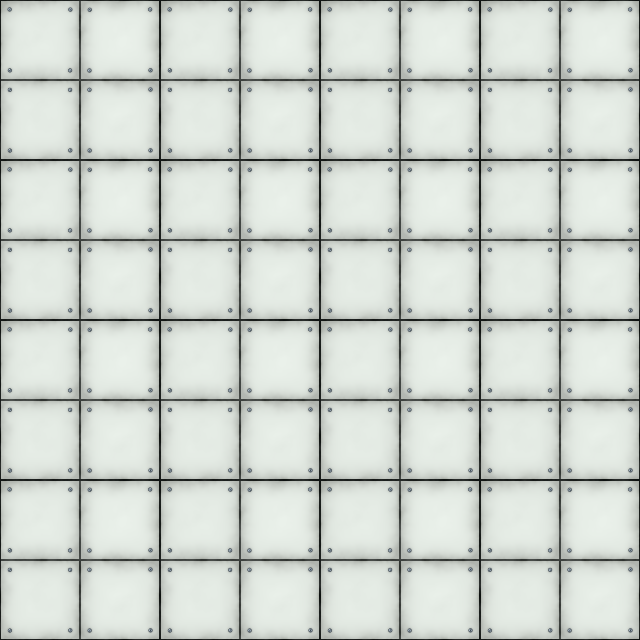
Write a WebGL 1 fragment shader that draws this texture.

```glsl
precision highp float;

uniform vec2 u_resolution;

const float TILES = 8.0;
const float GROUP = 2.0; // tiles per side before the wear recurs
const float SCREW_OFFSET = 0.379;
const float SCREW_RADIUS = 0.025;

const vec3 PANEL_PALE = vec3(0.905, 0.932, 0.905);
const vec3 PANEL_GREY = vec3(0.690, 0.708, 0.685);
const vec3 STAIN = vec3(0.50, 0.51, 0.46);
const vec3 GAP_DARK = vec3(0.045, 0.060, 0.055);
const vec3 SCREW_RIM = vec3(0.20, 0.24, 0.28);
const vec3 SCREW_HEAD = vec3(0.64, 0.70, 0.75);

float hash(vec2 p) {
  return fract(sin(dot(p, vec2(127.1, 311.7))) * 43758.5);
}

vec2 gradient(vec2 lattice, float period) {
  float angle = 6.2832 * hash(mod(lattice, period) + period);
  return vec2(cos(angle), sin(angle));
}

// Gradient noise that wraps after a whole number of lattice steps
float noise(vec2 p, float period) {
  vec2 i = floor(p);
  vec2 f = fract(p);
  vec2 e = vec2(1.0, 0.0);
  vec2 w = f * f * f * (f * (f * 6.0 - 15.0) + 10.0);
  float low = mix(dot(gradient(i, period), f),
                  dot(gradient(i + e.xy, period), f - e.xy), w.x);
  float high = mix(dot(gradient(i + e.yx, period), f - e.yx),
                   dot(gradient(i + e.xx, period), f - e.xx), w.x);
  return mix(low, high, w.y);
}

float clouds(vec2 p, float frequency, float period) {
  float sum = 0.0;
  float amplitude = 1.0;
  for (int octave = 0; octave < 4; octave++) {
    sum += amplitude * noise(p * frequency, period * frequency);
    frequency *= 2.0;
    amplitude *= 0.5;
  }
  return sum;
}

float coverage(float dist, float pixel) {
  return clamp(0.5 - dist / pixel, 0.0, 1.0);
}

// Pale centre fading to grey along a rounded border
vec3 panel(vec2 local, float mottle, float grime, float tone) {
  vec2 a = abs(local);
  float inset = max(0.5 - pow(pow(a.x, 6.0) + pow(a.y, 6.0), 1.0 / 6.0), 0.0);
  float shade = exp(-inset / (0.08 + 0.03 * mottle)) * (0.95 + 0.6 * mottle);
  vec3 color = mix(PANEL_PALE, PANEL_GREY, clamp(shade, 0.0, 1.0));
  float edge = 0.5 - max(a.x, a.y);
  float stain = exp(-edge / 0.018) * smoothstep(0.0, 0.5, grime);
  return mix(color, STAIN, 0.6 * stain) + 0.02 * mottle + 0.012 * (tone - 0.5);
}

// Round head with a dark rim, a slot and a glint
vec3 addScrew(vec3 base, vec2 p, float radius, float seed, float pixel) {
  float angle = 6.2832 * seed;
  vec2 dir = vec2(cos(angle), sin(angle));
  float r = length(p);
  float slot = max(abs(dot(p, dir)) - 0.2 * radius, r - 0.6 * radius);
  vec3 head = SCREW_HEAD * (1.0 + 0.25 * dot(p, vec2(-0.7, 0.7)) / radius);
  vec3 screw = mix(SCREW_RIM, head, coverage(r - 0.72 * radius, pixel));
  screw = mix(screw, SCREW_RIM, (0.5 + 0.5 * seed) * coverage(slot, pixel));
  float shadow = 0.18 * exp(-max(r - radius, 0.0) / (0.4 * radius));
  return mix(base * (1.0 - shadow), screw, coverage(r - radius, pixel));
}

// Joints between groups are slightly wider than those inside them
float gap(vec2 p, float roughness, float pixel) {
  vec2 nearest = floor(p + 0.5);
  vec2 wide = 1.0 - mod(nearest, GROUP);
  vec2 halfWidth = 0.0085 + 0.0028 * wide + 0.002 * roughness;
  vec2 dist = abs(p - nearest) - halfWidth;
  return coverage(min(dist.x, dist.y), pixel);
}

void main() {
  vec2 p = gl_FragCoord.xy / u_resolution * TILES;
  float pixel = TILES / min(u_resolution.x, u_resolution.y);
  vec2 cell = mod(floor(p), GROUP);
  vec2 local = fract(p) - 0.5;

  // Weathered panel
  float mottle = clouds(p, 3.0, GROUP);
  float grime = clouds(p + 0.37, 5.0, GROUP);
  vec3 color = panel(local, mottle, grime, hash(cell + 3.0));

  // One screw in each corner
  vec2 corner = sign(local);
  float seed = hash(cell * 2.0 + corner + 7.0);
  vec2 jitter = 0.006 * (vec2(seed, hash(cell + corner * 3.0 + 11.0)) - 0.5);
  vec2 toScrew = local - corner * SCREW_OFFSET - jitter;
  color = addScrew(color, toScrew, SCREW_RADIUS, seed, pixel);

  // Dark joints
  color = mix(color, GAP_DARK, gap(p, grime, pixel));
  gl_FragColor = vec4(color, 1.0);
}
```
